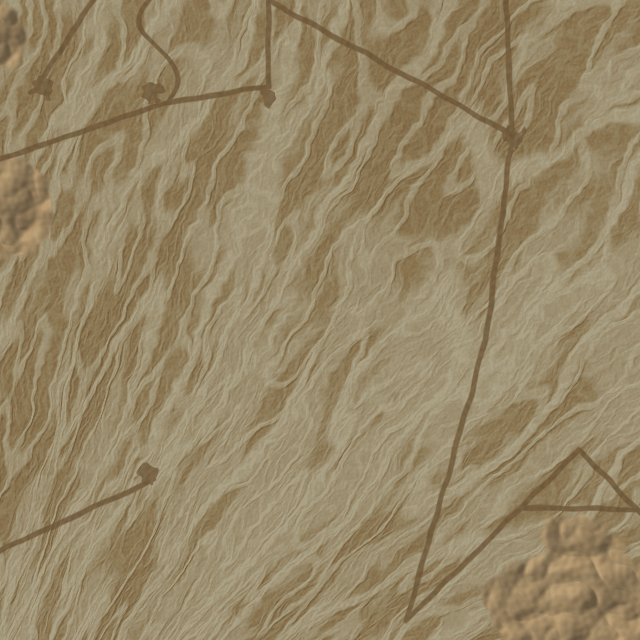
A WebGL 1 fragment shader for this texture:

```glsl
precision highp float;
// Desert alluvial fan from above: braided pale washes, tan islands, dirt roads and bare hills.
uniform vec2 u_resolution;

const vec2 FAN_APEX = vec2(-0.25, -0.7);
const vec2 TO_LIGHT = vec2(-0.85, 0.53);
const vec3 SHADOW = vec3(0.44, 0.36, 0.24);
const vec3 UMBER = vec3(0.53, 0.44, 0.30);
const vec3 TAN = vec3(0.56, 0.49, 0.35);
const vec3 SAND = vec3(0.59, 0.53, 0.41);
const vec3 SILT = vec3(0.62, 0.57, 0.45);
const vec3 CHALK = vec3(0.67, 0.63, 0.52);
const vec3 ROAD = vec3(0.43, 0.34, 0.22);
const vec3 HILL = vec3(0.58, 0.49, 0.36);

vec2 gradient(vec2 cell) {
  float h = fract(sin(dot(cell, vec2(127.1, 311.7))) * 43758.5);
  return vec2(cos(6.2832 * h), sin(6.2832 * h));
}

// Gradient noise, roughly -0.7 to 0.7
float noise(vec2 p) {
  vec2 i = floor(p), f = p - i;
  vec2 u = f * f * f * (f * (f * 6.0 - 15.0) + 10.0);
  vec2 e = vec2(1.0, 0.0);
  float low = mix(dot(gradient(i), f), dot(gradient(i + e.xy), f - e.xy), u.x);
  float high = mix(dot(gradient(i + e.yx), f - e.yx), dot(gradient(i + e.xx), f - e.xx), u.x);
  return mix(low, high, u.y);
}

float ramp(float a, float b, float x) { return clamp((x - a) / (b - a), 0.0, 1.0); }

// Pale threads along the zero contours of stretched noise
float braid(vec2 q, vec2 scale, float width) {
  return 1.0 - smoothstep(width * 0.3, width, abs(noise(q * scale)));
}

// x: across the flow, y: along it
vec2 flowCoords(vec2 p) {
  vec2 d = p - FAN_APEX;
  vec2 q = vec2(atan(d.x, d.y) * 1.3, length(d));
  q.x += 0.024 * noise(q * vec2(9.0, 5.0)) + 0.010 * noise(q * vec2(28.0, 17.0) + 7.0);
  q.x += 0.004 * noise(q * vec2(80.0, 55.0) + 2.0);
  return q;
}

// x: tone, y: height
vec2 ground(vec2 p) {
  vec2 q = flowCoords(p);
  vec2 west = (p - vec2(0.17, 0.72)) / vec2(0.22, 0.32);
  float broad = noise(q * vec2(5.0, 1.4) + 3.0) + 0.35 * exp(-dot(west, west));
  float patches = noise(q * vec2(19.0, 3.6)) + 0.6 * noise(q * vec2(46.0, 10.0) + 5.0) + 0.8 * broad;
  float channel = max(braid(q + 1.7, vec2(11.0, 2.0), 0.09), 0.8 * braid(q + 4.3, vec2(27.0, 6.0), 0.12));
  float island = smoothstep(-0.06, 0.22, patches) * (1.0 - channel);
  float threads = braid(q, vec2(70.0, 22.0), 0.22);
  float fine = braid(q + 9.1, vec2(125.0, 48.0), 0.3);
  float grain = noise(p * 210.0) + 0.6 * noise(q * vec2(260.0, 110.0));
  float tone = 0.32 - 1.25 * island - 0.5 * broad + 0.6 * channel
    + 0.35 * (threads - 0.35) + 0.2 * (fine - 0.4) + 0.4 * grain;
  float height = 0.45 * channel - 0.25 * island + 0.22 * threads + 0.12 * fine + 0.10 * grain;
  return vec2(tone, height);
}

vec3 groundColor(float tone) {
  vec3 c = mix(SHADOW, UMBER, ramp(-2.3, -1.3, tone));
  c = mix(c, TAN, ramp(-1.3, -0.66, tone));
  c = mix(c, SAND, ramp(-0.66, -0.09, tone));
  c = mix(c, SILT, ramp(-0.09, 0.58, tone));
  return mix(c, CHALK, ramp(0.58, 1.5, tone));
}

float segment(vec2 p, vec2 a, vec2 b) {
  vec2 d = b - a;
  return length(p - a - d * clamp(dot(p - a, d) / dot(d, d), 0.0, 1.0));
}

float pad(vec2 p, vec2 center, float size) {
  vec2 d = abs(mat2(0.94, 0.34, -0.34, 0.94) * (p - center)) - size;
  return max(d.x, d.y) + size * 0.9 * noise(p * 75.0);
}

float roadNetwork(vec2 p) {
  vec2 west = vec2(0.26, 0.84), mid = vec2(0.42, 0.865), top = vec2(0.42, 1.0);
  vec2 hub = vec2(0.80, 0.79), bend = vec2(0.76, 0.47), south = vec2(0.635, 0.03);
  vec2 east = vec2(0.905, 0.297);
  float d = min(segment(p, vec2(-0.02, 0.745), west), segment(p, west, mid));
  d = min(d, min(segment(p, mid, top), segment(p, top, hub)));
  d = min(d, min(segment(p, vec2(0.79, 1.02), hub), segment(p, hub, bend)));
  d = min(d, min(segment(p, bend, south), segment(p, south, east)));
  d = min(d, min(segment(p, east, vec2(1.02, 0.18)), segment(p, vec2(0.815, 0.207), vec2(1.02, 0.204))));
  d = min(d, min(segment(p, vec2(-0.02, 0.13), vec2(0.24, 0.25)), segment(p, vec2(0.06, 0.87), vec2(0.16, 1.02))));
  vec2 curve = vec2(0.025 * sin((p.y - 0.84) * 38.0), 0.0);
  return min(d, segment(p - curve, west, vec2(0.235, 1.02))) - 0.0042;
}

float padGroup(vec2 p) {
  float d = min(pad(p, vec2(0.80, 0.787), 0.014), pad(p, vec2(0.23, 0.262), 0.014));
  d = min(d, min(pad(p, vec2(0.418, 0.85), 0.012), pad(p, vec2(0.238, 0.857), 0.015)));
  return min(d, pad(p, vec2(0.068, 0.865), 0.015));
}

float hillMask(vec2 p, vec2 center, float radius) {
  float d = length(p - center) + 0.07 * noise(p * 9.0) + 0.02 * noise(p * 32.0);
  return 1.0 - smoothstep(radius - 0.012, radius + 0.008, d);
}

float hillHeight(vec2 p) {
  vec2 q = p + 0.02 * noise(p * 14.0);
  return abs(noise(q * 10.0 + 0.6)) + 0.45 * abs(noise(q * 23.0)) + 0.06 * noise(p * 90.0);
}

void main() {
  vec2 p = gl_FragCoord.xy / u_resolution;
  float edge = max(0.0012, 1.0 / u_resolution.y);

  // Washes and islands, lit from the upper left
  vec2 land = ground(p);
  float relief = land.y - ground(p + TO_LIGHT * 0.002).y;
  vec3 color = groundColor(land.x + 2.2 * clamp(relief, -0.45, 0.3));

  // Bare hills with gullies
  float hills = max(hillMask(p, vec2(0.90, 0.06), 0.125), hillMask(p, vec2(-0.01, 0.68), 0.075));
  hills = max(hills, hillMask(p, vec2(-0.01, 0.95), 0.055));
  float slope = hillHeight(p) - hillHeight(p + TO_LIGHT * 0.007);
  color = mix(color, HILL * (1.0 + 2.4 * clamp(slope, -0.14, 0.12)), hills * 0.92);

  // Roads and work pads
  vec2 wobble = 0.004 * vec2(noise(p * 22.0), noise(p * 22.0 + 31.0));
  float road = 1.0 - smoothstep(-edge, edge, roadNetwork(p + wobble));
  float pads = 1.0 - smoothstep(-edge, edge, padGroup(p));
  vec3 dirt = ROAD * (1.0 + 0.15 * noise(p * 120.0));
  color = mix(color, dirt, max(0.82 * road, 0.75 * pads));

  gl_FragColor = vec4(color, 1.0);
}
```
